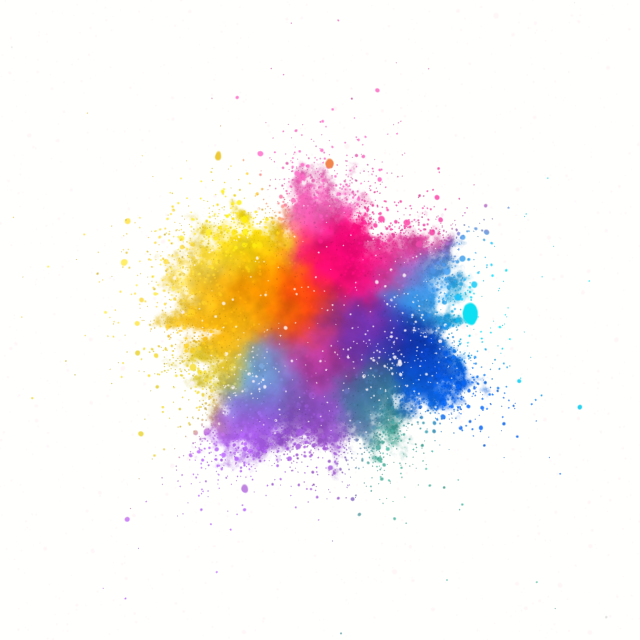
This background is drawn by a WebGL 2 fragment shader. Its source:

```glsl
#version 300 es
precision highp float;
// A burst of coloured powder on white. Soft colour anchors blend into a palette,
// an angular outline with radial streaks shapes the cloud, and hashed grains
// on several grids scatter around and inside it.
uniform vec2 u_resolution;
out vec4 outColor;

const vec2 CENTER = vec2(0.5, 0.49);

float hash(vec2 p) {
    vec3 q = fract(p.xyx * 0.1031);
    q += dot(q, q.yzx + 33.33);
    return fract((q.x + q.y) * q.z);
}

float noise(vec2 p) {
    vec2 i = floor(p), f = fract(p);
    f = f * f * (3.0 - 2.0 * f);
    return mix(mix(hash(i), hash(i + vec2(1, 0)), f.x),
               mix(hash(i + vec2(0, 1)), hash(i + vec2(1, 1)), f.x), f.y);
}

float fbm(vec2 p) {
    float sum = 0.0, amp = 0.53;
    for (int i = 0; i < 4; i++) {
        sum += amp * noise(p);
        p = mat2(1.6, 1.2, -1.2, 1.6) * p + 17.3;
        amp *= 0.5;
    }
    return sum;
}

// Weighted colour of one anchor
vec4 dye(vec2 p, float x, float y, vec3 color) {
    vec2 d = p - vec2(x, y);
    return vec4(color, 1.0) * exp(-420.0 * dot(d, d));
}

vec3 palette(vec2 p) {
    vec4 s = vec4(1e-30);
    // Yellows and oranges
    s += dye(p, 0.38, 0.63, vec3(1.0, 0.89, 0.06));
    s += dye(p, 0.29, 0.57, vec3(1.0, 0.87, 0.28));
    s += dye(p, 0.34, 0.49, vec3(1.0, 0.72, 0.04));
    s += dye(p, 0.30, 0.41, vec3(0.91, 0.83, 0.20));
    s += dye(p, 0.42, 0.54, vec3(1.0, 0.60, 0.0));
    s += dye(p, 0.475, 0.515, vec3(1.0, 0.25, 0.03));
    // Pinks and magentas
    s += dye(p, 0.54, 0.60, vec3(1.0, 0.03, 0.48));
    s += dye(p, 0.49, 0.71, vec3(0.97, 0.40, 0.74));
    s += dye(p, 0.63, 0.62, vec3(0.96, 0.25, 0.62));
    s += dye(p, 0.485, 0.44, vec3(0.80, 0.22, 0.66));
    // Blues and greens
    s += dye(p, 0.565, 0.47, vec3(0.48, 0.20, 0.70));
    s += dye(p, 0.675, 0.55, vec3(0.20, 0.62, 0.93));
    s += dye(p, 0.64, 0.455, vec3(0.03, 0.20, 0.68));
    s += dye(p, 0.69, 0.40, vec3(0.03, 0.39, 0.95));
    s += dye(p, 0.76, 0.51, vec3(0.0, 0.88, 0.95));
    s += dye(p, 0.58, 0.375, vec3(0.22, 0.48, 0.62));
    s += dye(p, 0.61, 0.31, vec3(0.28, 0.70, 0.60));
    // Violets
    s += dye(p, 0.42, 0.41, vec3(0.43, 0.74, 0.93));
    s += dye(p, 0.455, 0.37, vec3(0.50, 0.27, 0.75));
    s += dye(p, 0.39, 0.325, vec3(0.70, 0.38, 0.96));
    s += dye(p, 0.51, 0.32, vec3(0.65, 0.35, 0.85));
    return s.rgb / s.a;
}

float lobe(vec2 dir, float degrees, float sharpness) {
    float a = radians(degrees);
    return exp(sharpness * (dot(dir, vec2(cos(a), sin(a))) - 1.0));
}

// Distance past the outline of the cloud, negative inside
float outline(vec2 p) {
    vec2 v = p - CENTER;
    float r = length(v);
    vec2 dir = v / max(r, 1e-4);
    float edge = 0.205 + 0.045 * lobe(dir, 96.0, 110.0) + 0.035 * lobe(dir, 155.0, 10.0)
        + 0.045 * lobe(dir, 228.0, 70.0) + 0.035 * lobe(dir, 335.0, 50.0)
        + 0.030 * lobe(dir, 30.0, 60.0) - 0.035 * lobe(dir, 113.0, 90.0)
        - 0.020 * lobe(dir, 275.0, 25.0) - 0.030 * lobe(dir, 316.0, 110.0)
        - 0.020 * lobe(dir, 55.0, 30.0);
    return r - edge - 0.055 * (noise(dir * 11.0 + r * 3.0 + 40.0) - 0.5);
}

// One irregular large droplet
float droplet(vec2 p, vec2 c, float radius) {
    return smoothstep(0.002, -0.002, length((p - c) * vec2(1.2, 0.9)) - radius);
}

void main() {
    float side = min(u_resolution.x, u_resolution.y), pixel = 1.0 / side;
    vec2 p = (gl_FragCoord.xy - 0.5 * u_resolution) * pixel + 0.5;
    vec2 warp = vec2(fbm(p * 22.0), fbm(p * 22.0 + 51.0)) - 0.5;
    vec3 hue = palette(p + 0.055 * warp);
    float rim = outline(p), rough = fbm(p * 42.0 + 9.0), fine = fbm(p * 110.0);

    // Powder body, paler toward its edge
    float cover = smoothstep(0.022, -0.03, rim + 0.09 * (rough - 0.5) + 0.03 * (fine - 0.5));
    vec3 powder = hue * (0.93 + 0.28 * (rough - 0.4));
    powder = mix(powder, vec3(1), 0.35 * smoothstep(-0.07, 0.02, rim) * smoothstep(0.35, 0.7, fine));
    vec3 color = mix(vec3(1.0, 1.0, 0.995), clamp(powder, 0.0, 1.0), cover);

    // Grains: coloured around the rim, white and dark ones within
    vec2 grainP = p + 0.006 * warp;
    for (int i = 0; i < 5; i++) {
        float k = float(i), cells = 48.0 * pow(1.42, k);
        mat2 turn = mat2(cos(k), sin(k), -sin(k), cos(k));
        vec2 q = turn * grainP * cells + 70.0, id = floor(q);
        float pick = hash(id + 13.0 * k), size = hash(id + 91.7);
        vec2 c = id + 0.3 + 0.4 * vec2(hash(id + 5.3), hash(id + 27.1));
        vec2 home = (c - 70.0) / cells * turn;
        float d = outline(home), radius = mix(0.07, 0.29, size * size);
        float dot1 = smoothstep(pixel, -pixel, (length(q - c) - radius) / cells);
        float chance = 0.48 * exp(-max(d, 0.0) / 0.032) * smoothstep(-0.17, 0.0, d);
        vec3 tint = clamp(hue * mix(0.78, 1.08, size), 0.0, 1.0);
        color = mix(color, tint, dot1 * step(pick, chance) * 0.85);
        vec2 e = home - vec2(0.62, 0.455), w = home - vec2(0.37, 0.41);
        float sparkle = 0.02 + 0.14 * exp(-170.0 * dot(e, e)) + 0.12 * exp(-400.0 * dot(w, w));
        color = mix(color, vec3(1.0, 0.96, 0.97), dot1 * step(1.0 - sparkle, pick) * step(1.0, k) * 0.85);
    }

    // Stray large drops
    vec2 s = p + 0.012 * warp;
    color = mix(color, vec3(0.05, 0.88, 0.95), droplet(s, vec2(0.733, 0.51), 0.014));
    color = mix(color, vec3(0.93, 0.79, 0.22), droplet(s, vec2(0.341, 0.754), 0.006));
    color = mix(color, vec3(0.95, 0.52, 0.30), droplet(s, vec2(0.514, 0.743), 0.007));
    color = mix(color, vec3(0.75, 0.52, 0.88), droplet(s, vec2(0.385, 0.238), 0.006));
    outColor = vec4(color, 1.0);
}
```
